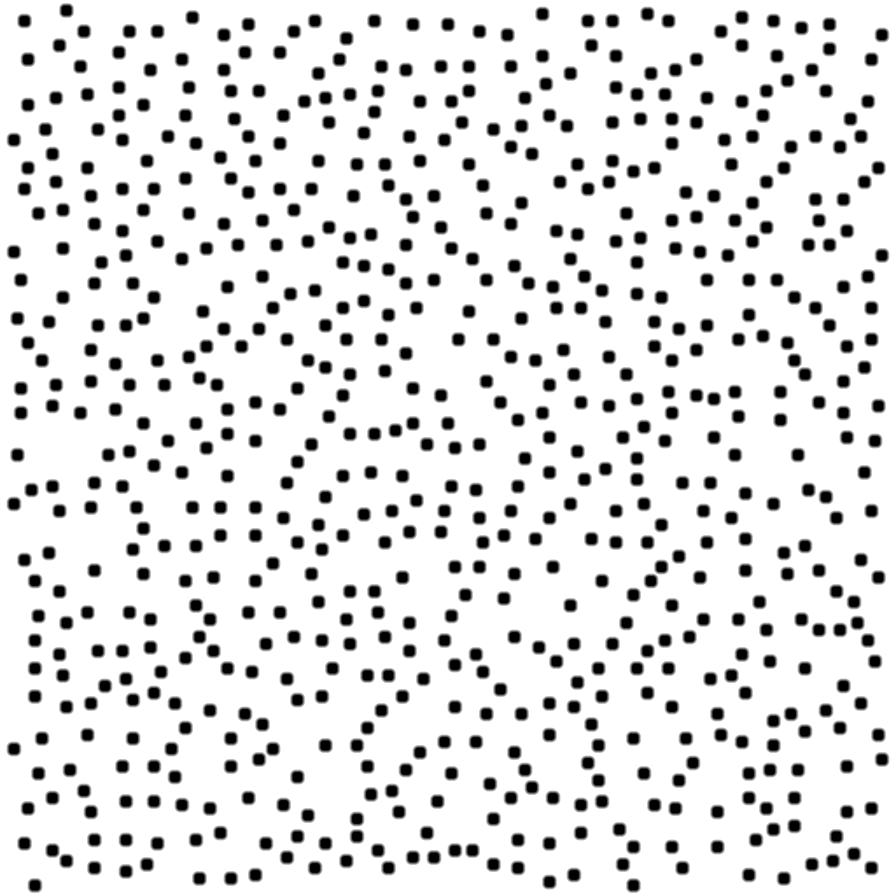
Reproduce this pattern procedurally as a Shadertoy shader.

```glsl
const vec3 PAPER = vec3(1.0);
const vec3 INK = vec3(0.0);
const float CELLS = 27.0;             // dots per side
const float SKIP = 0.035;             // share of empty cells
const float MARGIN = 0.011;           // free border, in canvas units
const float SNAP = 256.0;             // positions per canvas side
const float HALF_SIZE = 3.5 / 512.0;  // half width of a dot
const float ROUNDING = 2.5 / 512.0;   // corner radius of a dot
const float SOFTNESS = 2.0 / 512.0;   // width of the blurred edge
const float SPACING = 0.85;           // wanted distance, in cells
const float PUSH_LEFT = 0.55;         // repulsion at the left side
const float PUSH_RIGHT = 0.25;        // repulsion at the right side

vec3 hash3(vec2 cell) {
    uvec2 q = uvec2(ivec2(cell) + 64);
    uint n = q.x * 1597334677u ^ q.y * 3812015801u;
    vec3 result;
    for (int i = 0; i < 3; i++) {
        n = (n ^ (n >> 16)) * 2146121005u;
        n = (n ^ (n >> 15)) * 2221713035u;
        n ^= n >> 16;
        result[i] = float(n >> 8) / 16777216.0;
    }
    return result;
}

float roundedBox(vec2 p, float halfSize, float radius) {
    vec2 q = abs(p) - halfSize + radius;
    return length(max(q, 0.0)) + min(max(q.x, q.y), 0.0) - radius;
}

// Random point of a cell, moved away from its close neighbours
vec2 dotCentre(vec2 cell, vec2 jitter) {
    vec2 seed = cell + jitter;
    vec2 shift = vec2(0.0);
    for (int y = -1; y <= 1; y++)
    for (int x = -1; x <= 1; x++) {
        if (x == 0 && y == 0) continue;
        vec2 other = cell + vec2(x, y);
        vec2 away = seed - other - hash3(other).xy;
        float dist = max(length(away), 0.001);
        shift += away / dist * max(SPACING - dist, 0.0);
    }
    seed += shift * mix(PUSH_LEFT, PUSH_RIGHT, cell.x / CELLS);
    vec2 centre = MARGIN + (1.0 - 2.0 * MARGIN) * seed / CELLS;
    centre = clamp(centre, MARGIN, 1.0 - MARGIN);
    return floor(centre * SNAP + 0.5) / SNAP;
}

void mainImage(out vec4 fragColor, in vec2 fragCoord) {
    vec2 uv = fragCoord / iResolution.xy;
    float edge = max(SOFTNESS, 1.0 / iResolution.y);
    vec2 home = floor((uv - MARGIN) / (1.0 - 2.0 * MARGIN) * CELLS);

    // Uncovered share of the paper after all nearby dots
    float bare = 1.0;
    for (int y = -1; y <= 1; y++)
    for (int x = -1; x <= 1; x++) {
        vec2 cell = home + vec2(x, y);
        if (any(lessThan(cell, vec2(0.0))) ||
            any(greaterThanEqual(cell, vec2(CELLS)))) continue;
        vec3 rnd = hash3(cell);
        if (rnd.z < SKIP) continue;
        float d = roundedBox(uv - dotCentre(cell, rnd.xy), HALF_SIZE, ROUNDING);
        bare *= clamp(0.5 + d / edge, 0.0, 1.0);
    }
    fragColor = vec4(mix(INK, PAPER, bare), 1.0);
}
```
